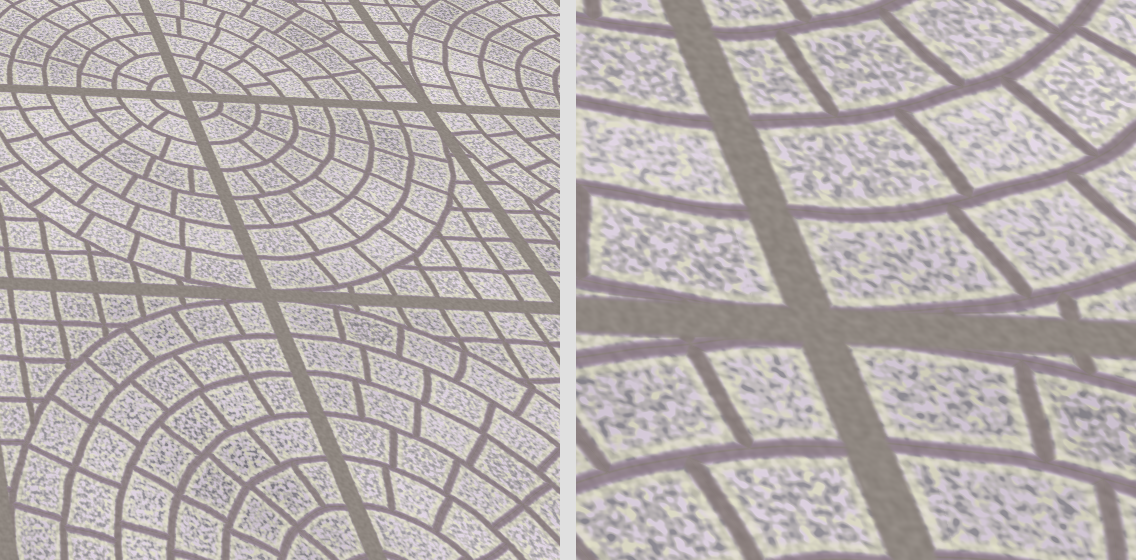
Left: the whole. Right: its middle third, enlarged.
Write a three.js fragment shader that draws this pattern.

```glsl
varying vec2 vUv;

const vec3 FACE = vec3(0.755, 0.733, 0.738);
const vec3 SPECK = vec3(0.53, 0.52, 0.56);
const vec3 COOL_GLINT = vec3(0.86, 0.815, 0.875);
const vec3 WARM_GLINT = vec3(0.865, 0.855, 0.775);
const vec3 RIM = vec3(0.845, 0.838, 0.75);
const vec3 FRINGE = vec3(0.60, 0.52, 0.62);
const vec3 GROOVE = vec3(0.54, 0.50, 0.485);
const vec3 SLAB_JOINT = vec3(0.56, 0.53, 0.505);

const float PI = 3.14159265;
const float RINGS = 7.0;
const float RING_WIDTH = 0.141;     // all sizes in slab widths
const float GROOVE_HALF = 0.0078;
const float SLAB_JOINT_HALF = 0.024;
const float SOFTNESS = 0.005;
const float SLOPE_STEP = 0.004;
const float GRAIN_SCALE = 72.0;
const float BROAD_SHADE = 0.10;
const float WORN_SHADE = 0.045;
const vec2 WORN_CENTER = vec2(0.36, 0.20);
const float WORN_RADIUS = 0.24;

// Perspective of the ground on the canvas
const float VANISH_X = -0.332;
const float HORIZON = 1.3906;
const float TILT = 0.046;
const vec2 VIEW_ORIGIN = vec2(0.4265, 0.6462);
const vec2 VIEW_SLAB = vec2(0.281, 0.1187);

float hash(vec2 p) {
  return fract(sin(dot(p, vec2(127.1, 311.7))) * 43758.55);
}

vec2 randomGradient(vec2 cell) {
  float angle = 2.0 * PI * hash(cell);
  return vec2(cos(angle), sin(angle));
}

float gradientNoise(vec2 p) {
  vec2 i = floor(p), f = fract(p);
  vec2 w = f * f * f * (f * (f * 6.0 - 15.0) + 10.0);
  vec2 e = vec2(1.0, 0.0);
  float low = mix(dot(randomGradient(i), f), dot(randomGradient(i + e), f - e), w.x);
  float high = mix(dot(randomGradient(i + e.yx), f - e.yx),
                   dot(randomGradient(i + 1.0), f - 1.0), w.x);
  return mix(low, high, w.y);
}

vec2 groundFromCanvas(vec2 uv) {
  float y = 1.0 - uv.y;
  float depth = y - TILT * uv.x + HORIZON;
  vec2 view = vec2((uv.x - VANISH_X) / depth, VIEW_ORIGIN.y - 1.0 / depth);
  return vec2(view.x - VIEW_ORIGIN.x, view.y) / VIEW_SLAB;
}

// Distance to the nearest whole number
float toWhole(float x) {
  return abs(fract(x + 0.5) - 0.5);
}

// Like toWhole, but without the lines at 0 and at count, to leave no slivers
float toInnerWhole(float x, float count) {
  return abs(x - clamp(floor(x + 0.5), 1.0, max(count - 1.0, 1.0)));
}

// Distance to the nearest block groove in x, block tint seed in y
vec2 blocks(vec2 p, vec2 slab) {
  float radius = length(p);
  float edge = RINGS * RING_WIDTH;
  if (radius > edge) {
    vec2 grid = p * RINGS;
    float line = min(toInnerWhole(grid.x, RINGS), toInnerWhole(grid.y, RINGS)) / RINGS;
    return vec2(min(line, radius - edge), hash(floor(grid) + slab * 17.0));
  }
  float ring = floor(radius / RING_WIDTH);
  float count = ring + 1.0 + step(2.0, ring);
  float shift = 0.7 * (hash(slab * 5.0 + ring) - 0.5);
  float turn = atan(p.y, p.x + 0.0001) / (0.5 * PI) * count + shift;
  float spoke = toInnerWhole(turn, count) / count * 0.5 * PI * radius;
  spoke = ring < 1.0 ? RING_WIDTH : spoke;
  float arc = toWhole(radius / RING_WIDTH) * RING_WIDTH;
  arc = radius < 0.5 * RING_WIDTH ? RING_WIDTH : arc;
  return vec2(min(arc, spoke), hash(vec2(floor(turn), ring) + slab * 17.0));
}

// Signed distances to groove and slab joint, then the tint seed
vec3 paving(vec2 ground) {
  vec2 slab = floor(ground);
  // Four mirrored slabs meet at the centre of each rosette
  vec2 local = abs(ground - 2.0 * floor(ground * 0.5 + 0.5));
  vec2 wobble = vec2(gradientNoise(ground * 9.0), gradientNoise(ground * 9.0 + 40.0));
  vec2 offset = 0.02 * (vec2(hash(slab), hash(slab + 7.0)) - 0.5);
  vec2 block = blocks(local + offset + 0.009 * wobble, slab);
  float joint = min(toWhole(ground.x), toWhole(ground.y));
  return vec3(block.x - GROOVE_HALF, joint - SLAB_JOINT_HALF, block.y);
}

void main() {
  vec2 ground = groundFromCanvas(vUv);
  vec3 stone = paving(ground);
  vec3 below = paving(ground + vec2(0.0, SLOPE_STEP));
  float gap = min(stone.x, stone.y);
  float level = clamp(abs(min(below.x, below.y) - gap) / SLOPE_STEP, 0.0, 1.0);

  // Speckled stone, darker where worn
  float grain = gradientNoise(ground * GRAIN_SCALE)
              + 0.7 * gradientNoise(ground * GRAIN_SCALE * 1.7 + 13.0);
  float hue = gradientNoise(ground * 45.0 + 70.0);
  float broad = gradientNoise(ground * 2.3);
  vec2 fromWorn = (vUv - WORN_CENTER) / WORN_RADIUS;
  float worn = clamp(exp(-dot(fromWorn, fromWorn)) + 0.35 * broad, 0.0, 1.0);
  vec3 glint = mix(COOL_GLINT, WARM_GLINT, smoothstep(0.0, 0.25, hue));
  vec3 color = FACE + 0.06 * (stone.z - 0.5);
  color = mix(color, glint, smoothstep(-0.12, 0.32, grain));
  color = mix(color, SPECK, smoothstep(0.06, 0.55, -grain) * mix(0.6, 1.0, worn));
  color -= BROAD_SHADE * broad + WORN_SHADE * worn;

  // Pale rim around the gaps, violet fringe along the level ones
  float rim = smoothstep(0.002, 0.007, gap) * (1.0 - smoothstep(0.010, 0.021, gap));
  color = mix(color, RIM + 0.09 * grain, 0.75 * rim);
  vec3 fringe = mix(GROOVE, FRINGE, level);
  color = mix(fringe, color, smoothstep(-0.003, 0.006, gap));

  // Grooves and slab joints
  float dust = 0.04 * grain;
  vec3 groove = mix(GROOVE, FRINGE, 0.45 * level) + dust;
  color = mix(groove, color, smoothstep(-SOFTNESS, SOFTNESS, stone.x));
  color = mix(SLAB_JOINT + dust, color, smoothstep(-SOFTNESS, SOFTNESS, stone.y));
  gl_FragColor = vec4(color, 1.0);
}
```
